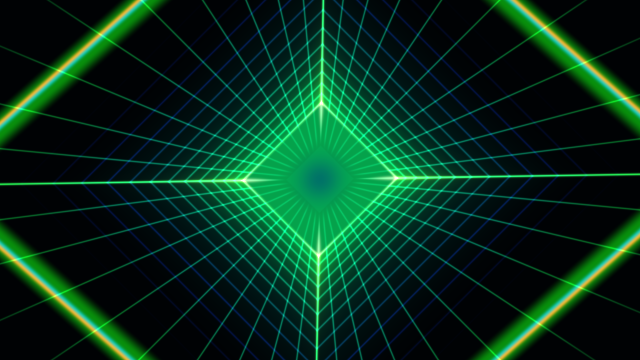
This background is drawn by a Shadertoy shader. Its source:

```glsl
// Glowing green diamond with radial spokes, nested diamond lines and neon corner bands.

// Soft line profile: 1 on the line, fading over the given width
float line(float dist, float width) {
    float k = dist / width;
    return exp(-k * k);
}

// Distance from x to the nearest integer
float nearestInteger(float x) {
    return abs(fract(x + 0.5) - 0.5);
}

void mainImage(out vec4 fragColor, in vec2 fragCoord) {
    vec2 p = (fragCoord - 0.5 * iResolution.xy) / iResolution.y - vec2(0.0, 0.002);

    // Slightly sheared, four-way mirrored space
    vec2 q = abs(vec2(p.x - 0.0185 * p.y, p.y - 0.0156 * p.x));
    float radius = length(q) + 1e-4;
    float diamond = q.x + q.y + 1e-4;
    float axisDist = min(q.x, q.y);
    float edge = 0.213;
    float inside = 1.0 - smoothstep(edge - 0.003, edge + 0.003, diamond);
    float beyond = max(diamond - edge, 0.0);

    // Diamond body and its halo, cooling to teal with distance
    vec3 haloColor = mix(vec3(0.02, 0.63, 0.28), vec3(0.0, 0.55, 0.48),
                         smoothstep(0.02, 0.3, beyond));
    float halo = exp(-beyond / 0.135) * (1.0 - smoothstep(0.35, 0.6, beyond));
    vec3 color = vec3(0.0, 0.006, 0.014) + haloColor * halo;

    // Dark teal heart
    color = mix(color, vec3(0.0, 0.41, 0.39), 0.95 * exp(-pow(radius / 0.055, 2.0)));
    color += vec3(0.0, 0.03, 0.02) * (1.0 - smoothstep(0.09, 0.097, diamond));

    // Spokes, evenly spaced along the diamond outline
    float spokeDist = nearestInteger(10.0 * q.y / diamond) * 0.1 * diamond * diamond / radius;
    float spoke = line(spokeDist, 0.0026) * smoothstep(0.09, 0.14, diamond);
    vec3 spokeColor = mix(vec3(0.02, 0.46, 0.33), vec3(0.03, 0.42, 0.14),
                          smoothstep(0.6, 0.95, diamond));
    color += spokeColor * spoke * mix(0.85, 0.3, inside)
           * (1.0 - 0.45 * smoothstep(0.95, 1.3, diamond));

    // Nested diamonds, growing apart and turning blue
    float ringStep = log(1.12);
    float ringDist = nearestInteger(log(diamond / edge) / ringStep) * ringStep * diamond * 0.707;
    vec3 ringColor = mix(vec3(0.02, 0.38, 0.26), vec3(0.01, 0.06, 0.28),
                         smoothstep(0.12, 0.42, beyond));
    color += ringColor * line(ringDist, 0.0028) * (1.0 - inside)
           * (1.0 - smoothstep(0.35, 0.67, beyond));

    // Pale outline, hottest at the four tips
    float tipHeat = exp(-axisDist / 0.045);
    color += mix(vec3(0.1, 0.25, 0.1), vec3(0.65, 0.35, 0.28), tipHeat)
           * line((diamond - edge) * 0.707, 0.0036);

    // Axis beams outside, with warm flares near the tips
    float outside = 1.0 - inside;
    float flare = exp(-beyond / 0.1);
    color += vec3(0.12, 0.55, 0.16) * line(axisDist, 0.0036) * outside;
    color += vec3(0.5, 0.25, 0.08) * line(axisDist, 0.005) * flare * outside;
    color += vec3(0.14, 0.24, 0.0) * exp(-axisDist / 0.03) * flare * outside;

    // Tapering spikes pointing inward from the tips
    float spike = smoothstep(0.095, edge, diamond) * inside;
    color += vec3(0.65, 0.3, 0.35) * line(axisDist, 0.001 + 0.005 * spike) * spike;

    // Neon corner bands: wide green glow, cyan inner and orange outer core
    float flatten = mix(1.0, 0.884, smoothstep(0.2, 0.95, diamond));
    float band = (q.x * flatten + q.y - 0.954) * 0.75;
    float glow = smoothstep(-0.064, -0.022, band) * (1.0 - smoothstep(0.004, 0.042, band));
    color += vec3(0.03, 0.55, 0.03) * glow;
    color += vec3(0.0, 0.2, 0.6) * line(band + 0.006, 0.007);
    color += vec3(0.85, 0.12, 0.08) * line(band - 0.003, 0.007);

    fragColor = vec4(clamp(color, 0.0, 1.0), 1.0);
}
```
